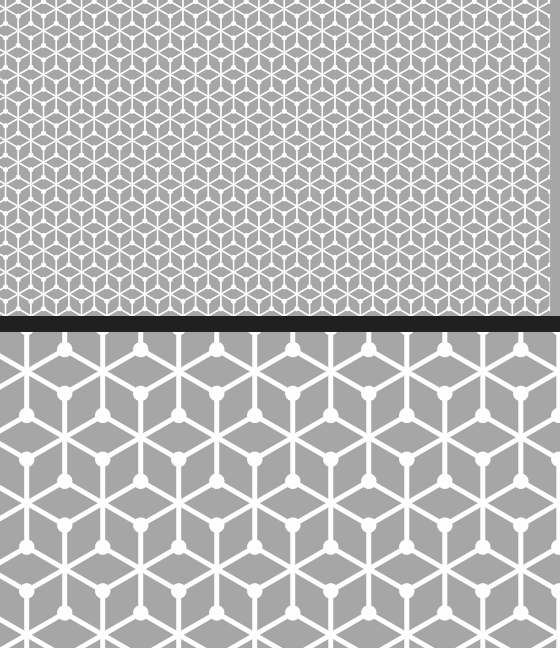
Top: the whole. Bottom: its middle third, enlarged.
This pattern is drawn by a WebGL 2 fragment shader. Its source:

```glsl
#version 300 es
precision highp float;
// White lattice of cube outlines with round joints on grey, ending just short of the right edge.

uniform vec2 u_resolution;
out vec4 fragColor;

// Offset from the nearest six-way node; node rows are one unit apart.
vec2 nearestNode(vec2 p) {
    vec2 period = vec2(2.0 / sqrt(3.0), 2.0);
    vec2 evenRow = mod(p + 0.5 * period, period) - 0.5 * period;
    vec2 oddRow = mod(p, period) - 0.5 * period;
    return dot(evenRow, evenRow) < dot(oddRow, oddRow) ? evenRow : oddRow;
}

// Signed distance to the spokes and to the dots at their outer ends.
float latticeDistance(vec2 p) {
    vec2 q = abs(nearestNode(p));
    float spokes = min(q.x, abs(dot(q, vec2(-0.5, 0.866)))) - 0.038;
    float dots = min(distance(q, vec2(0.0, 0.6667)),
                     distance(q, vec2(0.5774, 0.3333))) - 0.117;
    return min(spokes, dots);
}

void main() {
    // 14.4 node rows fill the height.
    float pixel = 14.4 / u_resolution.y;
    vec2 p = gl_FragCoord.xy * pixel;

    float d = latticeDistance(p - vec2(0.252, 0.0));
    // Plain strip at the right edge.
    float rightEnd = 14.4 * u_resolution.x / u_resolution.y - 0.45;
    d = max(d, p.x - rightEnd);

    float ink = 1.0 - smoothstep(-0.6 * pixel, 0.6 * pixel, d);
    vec3 grey = vec3(0.65);
    vec3 white = vec3(0.995);
    fragColor = vec4(mix(grey, white, ink), 1.0);
}
```
